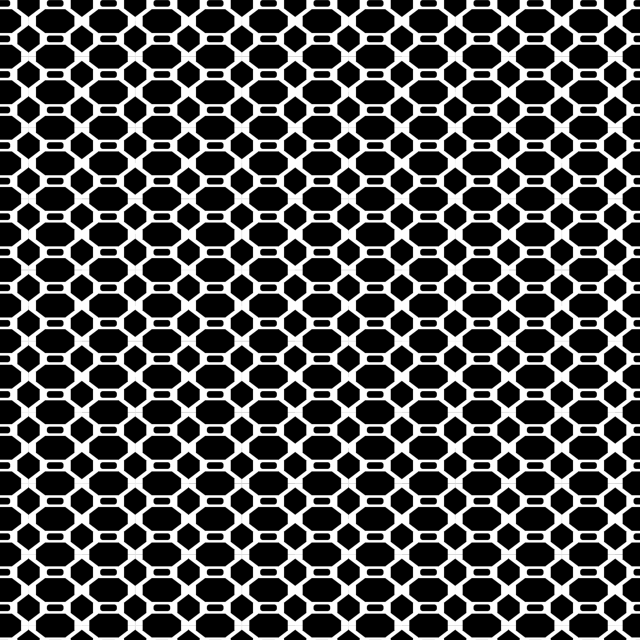
Write a Shadertoy shader that draws this pattern.

```glsl
// White lattice of black octagons, pointed hexagons and pills, with faint tile seams.

const vec2 REPEATS = vec2(12.0, 18.0);      // cells across and down
const vec2 PHASE = vec2(0.035, 0.406);      // centre of the first octagon, in cells
const vec2 BEVEL_DIR = vec2(0.605, 0.796);  // normal of every slanted edge
const vec3 INK = vec3(0.0);
const vec3 PAPER = vec3(0.995);
const float SEAM_WIDTH = 0.0008;

float hash(vec2 p) {
    return fract(sin(dot(p, vec2(127.1, 311.7))) * 43758.5453);
}

// Box with slanted corners
float beveledBox(vec2 p, vec2 halfSize, float bevel) {
    vec2 a = abs(p);
    vec2 d = a - halfSize;
    return max(max(d.x, d.y), dot(a, BEVEL_DIR) - bevel);
}

float roundedBox(vec2 p, vec2 halfSize, float radius) {
    vec2 d = abs(p) - halfSize + radius;
    return length(max(d, 0.0)) + min(max(d.x, d.y), 0.0) - radius;
}

// Offset from the nearest repeated centre, in canvas units
vec2 repeatOffset(vec2 cellPos, vec2 centre) {
    return (fract(cellPos - centre + 0.5) - 0.5) / REPEATS;
}

float latticeHoles(vec2 cellPos) {
    float octagon = beveledBox(repeatOffset(cellPos, vec2(0.0)), vec2(0.0300, 0.0186), 0.0243);
    float hexagon = beveledBox(repeatOffset(cellPos, vec2(0.5)), vec2(0.0174, 0.0213), 0.0169);
    float pill = roundedBox(repeatOffset(cellPos, vec2(0.0, 0.5)), vec2(0.0130, 0.0052), 0.0043);
    return min(min(octagon, hexagon), pill);
}

// Share of a pixel covered by a thin line
float lineCoverage(float dist, float width, float pixel) {
    float overlap = min(dist + 0.5 * pixel, 0.5 * width) - max(dist - 0.5 * pixel, -0.5 * width);
    return clamp(overlap / pixel, 0.0, 1.0);
}

// Hairline joins around blocks of two by two cells, uneven in strength
float seams(vec2 cellPos, float pixel) {
    vec2 blockPos = (cellPos - vec2(0.5, 0.0)) * 0.5;
    vec2 block = floor(blockPos + 0.5);
    vec2 dist = (blockPos - block) * 2.0 / REPEATS;
    float across = lineCoverage(dist.y, SEAM_WIDTH, pixel) * mix(0.08, 0.35, hash(block));
    float down = lineCoverage(dist.x, SEAM_WIDTH, pixel) * mix(0.0, 0.22, hash(block + 19.0));
    return max(across, down);
}

void mainImage(out vec4 fragColor, in vec2 fragCoord) {
    float pixel = 1.0 / iResolution.y;
    vec2 cellPos = fragCoord * pixel * REPEATS - PHASE;

    // Lattice with smoothed edges
    float paper = smoothstep(-0.75 * pixel, 0.75 * pixel, latticeHoles(cellPos));
    vec3 color = mix(INK, PAPER, paper);

    // Seams show only on the white lines
    color *= 1.0 - seams(cellPos, pixel);
    fragColor = vec4(color, 1.0);
}
```
